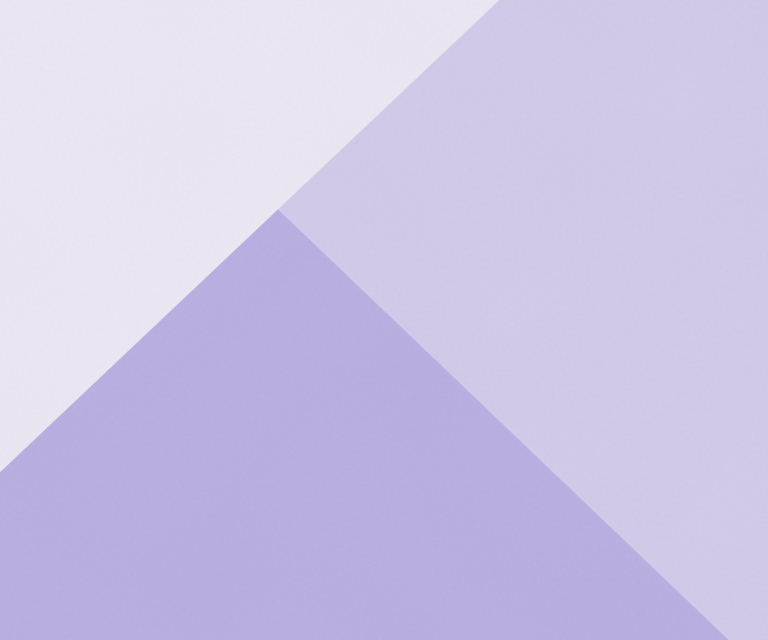
Write a WebGL 1 fragment shader that draws this background.

```glsl
precision highp float;
// Three flat sheets of pastel paper that meet at one corner: a pale sheet at
// the upper left, a lilac sheet at the right and a violet one below.
// Two half planes split the canvas; cellular noise and sines add faint grain.

uniform vec2 u_resolution;

#define CORNER vec2(0.4345, 0.6730)   // meeting point, in canvas heights
#define RISING_SLOPE 0.9457           // edge of the pale sheet
#define FALLING_SLOPE 0.9555          // edge between lilac and violet
#define PALE vec3(0.922, 0.898, 0.949)
#define LILAC vec3(0.823, 0.788, 0.908)
#define VIOLET vec3(0.729, 0.682, 0.882)
#define GRAIN_CELLS 170.0             // grain cells per canvas height
#define GRAIN_STRENGTH 0.010
#define MOTTLE_STRENGTH 0.002
#define RIM_STRENGTH 0.010
#define RIM_WIDTH 0.0022

vec2 hash2(vec2 cell) {
  vec2 q = vec2(dot(cell, vec2(127.1, 311.7)), dot(cell, vec2(269.5, 183.3)));
  return fract(sin(q) * 43758.5);
}

// Distance to the nearest scattered point, about 0 to 1
float cellular(vec2 p) {
  vec2 cell = floor(p);
  vec2 local = fract(p);
  float nearest = 2.0;
  for (int j = -1; j <= 1; j++) {
    for (int i = -1; i <= 1; i++) {
      vec2 offset = vec2(float(i), float(j));
      vec2 toPoint = offset + hash2(cell + offset) - local;
      nearest = min(nearest, dot(toPoint, toPoint));
    }
  }
  return sqrt(nearest);
}

// Broad, soft variation in the paper tone
float mottle(vec2 p) {
  return sin(p.x * 11.0 + 2.0 * sin(p.y * 7.0))
       * sin(p.y * 13.0 + 1.5 * sin(p.x * 9.0));
}

// Signed distance to a line through the corner, positive above it
float aboveLine(vec2 p, float slope) {
  return dot(p - CORNER, normalize(vec2(-slope, 1.0)));
}

void main() {
  vec2 p = gl_FragCoord.xy / u_resolution.y;
  float softness = 0.7 / u_resolution.y;

  // Sheets
  float rising = aboveLine(p, RISING_SLOPE);
  float falling = aboveLine(p, -FALLING_SLOPE);
  vec3 color = mix(VIOLET, LILAC, smoothstep(-softness, softness, falling));

  // Thin light rim where the lilac sheet meets the violet one
  float rim = falling / RIM_WIDTH;
  color += RIM_STRENGTH * exp(-rim * rim);
  color = mix(color, PALE, smoothstep(-softness, softness, rising));

  // Paper texture
  color += GRAIN_STRENGTH * (cellular(p * GRAIN_CELLS) - 0.5);
  color += MOTTLE_STRENGTH * mottle(p);

  gl_FragColor = vec4(color, 1.0);
}
```
